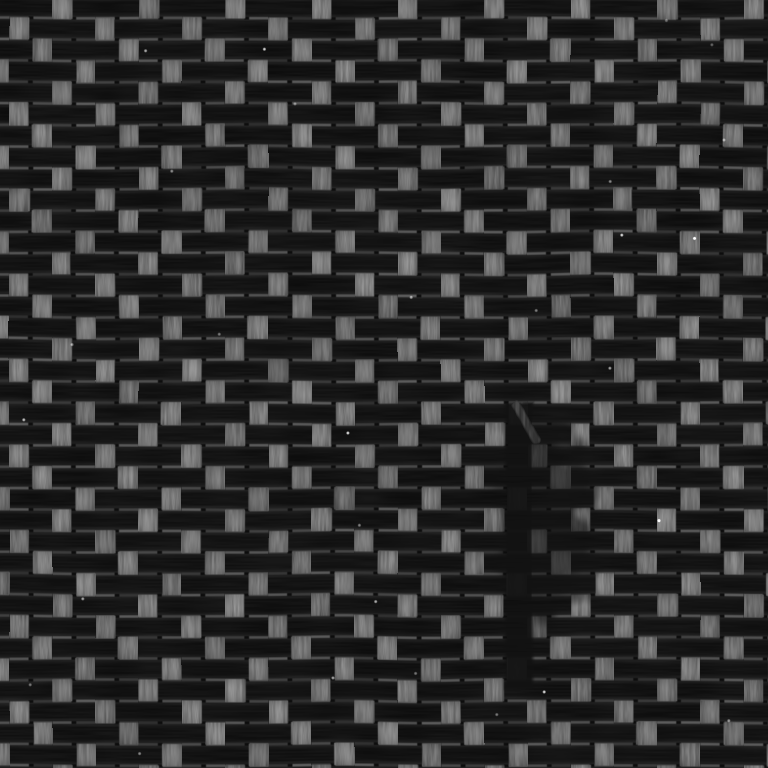
This texture is drawn by a Shadertoy shader. Its source:

```glsl
const vec2 THREADS = vec2(35.56, 35.97);   // warp columns, weft rows
const vec2 WEAVE_OFFSET = vec2(-0.416, 0.15);
const ivec4 SATIN_ORDER = ivec4(2, 0, 1, 3); // raised warp column in each row
const float PAIR_SHIFT = 0.06;             // uneven spacing of warp pairs
const vec2 TILE_HALF = vec2(0.475, 0.52);
const float WEFT_HALF = 0.44;
const float GAP_HALF_LENGTH = 0.45;
const float EDGE_SOFTNESS = 0.05;
const float WOBBLE = 0.0022;
const float WEFT_DARK = 0.07;
const float WEFT_RIM = 0.125;
const float WARP_GREY = 0.45;
const float GAP_GREY = 0.30;
const float SEAM_BLACK = 0.05;
const vec2 WORN_CENTER = vec2(0.676, 0.29);
const vec2 WORN_HALF = vec2(0.017, 0.185);
const vec2 HALO_CENTER = vec2(0.705, 0.32);
const vec2 HALO_RADIUS = vec2(0.075, 0.165);
const vec2 SMEAR_START = vec2(0.672, 0.473);
const vec2 SMEAR_END = vec2(0.698, 0.427);
const float SPECK_GRID = 12.0;
const float SPECK_CHANCE = 0.16;
const float SPECK_RADIUS = 0.0017;

float hash(vec2 p) {
    return fract(sin(dot(p, vec2(127.1, 311.7))) * 43758.5453);
}

float noise(vec2 p) {
    vec2 i = floor(p), f = fract(p);
    f = f * f * (3.0 - 2.0 * f);
    return mix(mix(hash(i), hash(i + vec2(1, 0)), f.x),
               mix(hash(i + vec2(0, 1)), hash(i + vec2(1, 1)), f.x), f.y);
}

// Soft mask: 1 inside a band of the given half width
float band(float x, float halfWidth, float soft) {
    return 1.0 - smoothstep(halfWidth - soft, halfWidth + soft, abs(x));
}

float segmentDistance(vec2 p, vec2 a, vec2 b) {
    vec2 ab = b - a;
    return length(p - a - ab * clamp(dot(p - a, ab) / dot(ab, ab), 0.0, 1.0));
}

bool isRaised(vec2 cell) {
    return int(mod(cell.x, 4.0)) == SATIN_ORDER[int(mod(cell.y, 4.0))];
}

// Raised warp tile; q is measured from the tile centre
float tileMask(vec2 cell, vec2 q, float soft) {
    if (!isRaised(cell)) return 0.0;
    q.x += (hash(cell) - 0.5) * 0.06;
    vec2 size = TILE_HALF + (hash(cell + 7.3) - 0.5) * vec2(0.06, 0.04);
    return band(q.x, size.x, soft) * band(q.y, size.y, soft);
}

float weave(vec2 uv, float soft) {
    vec2 wobble = vec2(noise(uv * 9.0), noise(uv * 9.0 + 31.0)) - 0.5;
    vec2 p = uv + wobble * WOBBLE;
    vec2 thread = vec2(p.x, 1.0 - p.y) * THREADS + WEAVE_OFFSET;
    vec2 cell = floor(thread);
    vec2 q = thread - cell - 0.5;
    q.x -= mod(cell.x, 2.0) < 0.5 ? -PAIR_SHIFT : PAIR_SHIFT;
    float side = q.y < 0.0 ? -1.0 : 1.0;

    // Weft ribbon with fine lengthwise fibres
    float fibre = noise(thread * vec2(0.9, 13.0));
    float shade = mix(WEFT_DARK, WEFT_RIM, smoothstep(0.22, 0.45, abs(q.y)));
    shade += 0.03 * (fibre - 0.4) + 0.02 * (noise(thread * 0.6) - 0.5);

    // Dim warp showing between neighbouring ribbons
    float boundary = cell.y + 0.5 * side;
    float gap = 1.0 - band(q.y, WEFT_HALF, soft);
    float strand = band(q.x, GAP_HALF_LENGTH, soft);
    float gapGrey = GAP_GREY * mix(0.6, 1.2, hash(vec2(cell.x, boundary)));
    shade = mix(shade, mix(SEAM_BLACK, gapGrey, strand), gap);

    // Raised warp, including the ends reaching over from the next row
    vec2 nextCell = cell + vec2(0.0, side);
    float own = tileMask(cell, q, soft);
    float next = tileMask(nextCell, q - vec2(0.0, side), soft);
    vec2 tile = own > next ? cell : nextCell;
    float tileY = own > next ? q.y : q.y - side;
    float grain = noise(thread * vec2(11.0, 0.8)) - 0.5;
    float warp = WARP_GREY * mix(0.9, 1.1, hash(tile + 3.7));
    warp *= 1.07 - 0.65 * q.x * q.x - 0.5 * tileY * tileY;
    warp += 0.13 * grain + 0.05 * (noise(thread * vec2(22.0, 3.0)) - 0.5);
    return mix(shade, warp, max(own, next));
}

// Amount of warp rubbed away: a lost strip and its ragged halo
float wear(vec2 uv) {
    vec2 d = abs(uv - WORN_CENTER) - WORN_HALF;
    float strip = 1.0 - smoothstep(-0.003, 0.005, max(d.x, d.y));
    float ragged = 0.45 * (noise(uv * 45.0) - 0.5);
    float halo = length((uv - HALO_CENTER) / HALO_RADIUS) + ragged;
    return max(0.95 * strip, 0.6 * (1.0 - smoothstep(0.55, 1.05, halo)));
}

float specks(vec2 uv, float pixel) {
    vec2 cell = floor(uv * SPECK_GRID);
    vec2 center = 0.1 + 0.8 * vec2(hash(cell + 1.7), hash(cell + 5.9));
    float d = length(uv - (cell + center) / SPECK_GRID);
    float dot1 = 1.0 - smoothstep(SPECK_RADIUS - pixel, SPECK_RADIUS + pixel, d);
    return dot1 * step(hash(cell + 11.3), SPECK_CHANCE) * mix(0.3, 0.8, hash(cell + 2.1));
}

void mainImage(out vec4 fragColor, in vec2 fragCoord) {
    vec2 uv = fragCoord / iResolution.xy;
    float pixel = 1.0 / iResolution.y;
    float shade = weave(uv, max(EDGE_SOFTNESS, pixel * THREADS.y * 0.7));
    shade = mix(shade, min(shade, WEFT_DARK), wear(uv));

    // Grey smear at the top of the worn strip
    float smear = 1.0 - smoothstep(0.003, 0.009, segmentDistance(uv, SMEAR_START, SMEAR_END));
    shade = max(shade, smear * mix(0.16, 0.3, noise(uv * vec2(400.0, 60.0))));

    shade += specks(uv, pixel);
    fragColor = vec4(vec3(clamp(shade, 0.0, 1.0)), 1.0);
}
```
